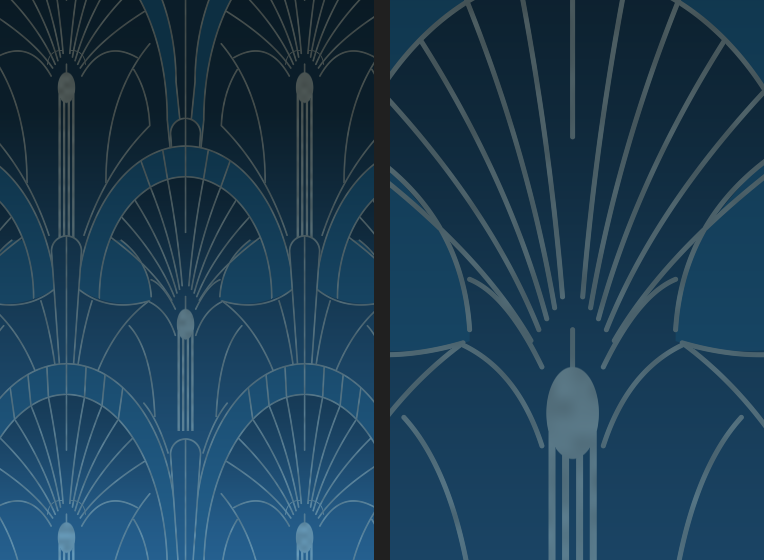
Left: the whole. Right: its middle third, enlarged.
Reproduce this pattern procedurally as a Shadertoy shader.

```glsl
// Art deco fan wallpaper: half-drop rows of arches, ribbed fans, leaves and columns.
// Rows are painted from top to bottom; each arch hides the row behind it. Strokes are
// distances to Bezier curves and ellipses, over a night-to-blue vertical gradient.

const float WIDTH = 512.0;      // design units across the canvas
const float PITCH = 326.0;      // horizontal repeat
const float STROKE = 1.15;      // half the line width
const vec2 OUTER = vec2(150.0, 230.0);

float hash(vec2 p) { return fract(sin(dot(p, vec2(127.1, 311.7))) * 43758.5453); }

float noise(vec2 p) {
    vec2 i = floor(p), f = fract(p);
    f = f * f * (3.0 - 2.0 * f);
    return mix(mix(hash(i), hash(i + vec2(1, 0)), f.x),
               mix(hash(i + vec2(0, 1)), hash(i + vec2(1, 1)), f.x), f.y);
}

float cover(float d, float px) { return 1.0 - smoothstep(-0.6 * px, 0.6 * px, d); }

float segment(vec2 p, vec2 a, vec2 b) {
    vec2 ab = b - a;
    return length(p - a - ab * clamp(dot(p - a, ab) / dot(ab, ab), 0.0, 1.0));
}

float cross2(vec2 a, vec2 b) { return a.x * b.y - a.y * b.x; }

// Near-exact distance to a quadratic Bezier curve
float bezier(vec2 p, vec2 a, vec2 b, vec2 c) {
    a -= p; b -= p; c -= p;
    float u = cross2(a, c), v = 2.0 * cross2(b, a), w = 2.0 * cross2(c, b);
    vec2 g = 2.0 * (v * (c - b) + w * (b - a) + u * (c - a));
    vec2 foot = a - (u * u - v * w) * vec2(g.y, -g.x) / max(dot(g, g), 1e-6);
    float t = clamp((cross2(foot, c - a) + 2.0 * cross2(b - a, foot)) / (2.0 * u + v + w), 0.0, 1.0);
    return length(mix(mix(a, b, t), mix(b, c, t), t));
}

// Signed distance to an elliptic arch whose legs run on downward
float arch(vec2 p, float top, vec2 size) {
    float y = p.y - top - size.y;
    vec2 q = vec2(p.x - 0.1 * max(y, 0.0), min(y, 0.0)) / size;
    float l = length(q);
    return (l - 1.0) * l / max(length(q / size), 1e-5);
}

vec2 archPoint(float angle, float top, vec2 size) {
    return vec2(0.0, top + size.y) + size * vec2(sin(angle), -cos(angle));
}

// Fan ribs, with short dividers across the arch band
float fanRibs(vec2 p, float top, vec2 inner, float spread, int dividers) {
    float d = min(segment(p, vec2(0), vec2(0, 118)), segment(p, vec2(0, 206), vec2(0, 240)));
    for (int i = 1; i <= 5; i++) {
        float n = float(i);
        vec2 tip = archPoint(n * spread, top, inner);
        vec2 base = vec2(1.0 + 3.6 * n, 186.0 + 5.0 * n);
        d = min(d, bezier(p, base, mix(base, tip, vec2(0.3, 0.5)), tip));
        if (i <= dividers) d = min(d, segment(p, tip, archPoint(n * spread, 0.0, OUTER)));
    }
    return d;
}

// Tall leaves and drooping fronds of the odd rows
float tallLeaves(vec2 p) {
    float d = bezier(p, vec2(114, 178), vec2(54, 250), vec2(54, 368));
    d = min(d, bezier(p, vec2(92, 213), vec2(112, 245), vec2(114, 290)));
    d = min(d, bezier(p, vec2(114, 290), vec2(54, 350), vec2(24, 440)));
    d = min(d, bezier(p, vec2(21, 222), vec2(50, 170), vec2(97, 197)));
    return min(d, bezier(p, vec2(6, 187), vec2(24, 187), vec2(26, 206)) + 0.5);
}

// Scalloped skirt and short leaves of the even rows
float skirtLeaves(vec2 p) {
    float d = bezier(p, vec2(145, 197), vec2(105, 228), vec2(50, 212));
    d = min(d, bezier(p, vec2(88, 129), vec2(50, 158), vec2(47, 206)));
    d = min(d, bezier(p, vec2(47, 183), vec2(30, 190), vec2(14, 223)));
    d = min(d, bezier(p, vec2(50, 213), vec2(25, 225), vec2(14, 259)));
    d = min(d, bezier(p, vec2(128, 212), vec2(140, 250), vec2(147, 298)));
    d = min(d, bezier(p, vec2(50, 212), vec2(95, 245), vec2(121, 310)));
    d = min(d, bezier(p, vec2(77, 246), vec2(46, 280), vec2(42, 370)));
    return min(d, bezier(p, vec2(57, 352), vec2(38, 375), vec2(24, 420)));
}

void mainImage(out vec4 fragColor, in vec2 fragCoord) {
    float px = WIDTH / iResolution.x;
    vec2 p = vec2(fragCoord.x, iResolution.y - fragCoord.y) * px;
    float fall = clamp((p.y / (iResolution.y * px) - 0.2) / 0.8, 0.0, 1.0);
    vec3 ground = mix(vec3(0.043, 0.115, 0.160), vec3(0.145, 0.375, 0.560), fall);
    vec3 band = mix(vec3(0.050, 0.185, 0.260), vec3(0.140, 0.380, 0.560), fall);
    vec3 ink = mix(vec3(0.265, 0.300, 0.295), vec3(0.350, 0.530, 0.640), fall);
    ink *= 0.92 + 0.16 * noise(p * 0.12);
    vec3 color = ground;

    for (int row = -1; row <= 2; row++) {
        float k = float(row);
        bool odd = (row & 1) != 0;
        // Rows close up slightly toward the bottom
        float apex = 200.0 + 308.0 * k - 10.0 * k * k;
        vec2 q = vec2(abs(mod(p.x - 254.0 - 0.5 * PITCH * k + 0.5 * PITCH, PITCH) - 0.5 * PITCH), p.y - apex);

        // Domed stem standing on the apex
        float rise = row == 0 ? 38.0 : 175.0;
        float dome = length(vec2(q.x, min(q.y + rise - 22.0, 0.0))) - 22.0 + 0.07 * max(q.y + rise, 0.0);
        color = mix(color, ground, cover(dome, px));
        float stem = min(abs(dome), segment(q, vec2(0, row == 0 ? -210.0 : -rise), vec2(0)));
        color = mix(color, ink, cover(stem - STROKE, px));

        // Arch band and shaded interior
        vec2 inner = odd ? vec2(138, 240) : vec2(118, 165);
        float outerD = arch(q, 0.0, OUTER), innerD = arch(q, 42.0, inner);
        float s = (q.x - 50.0) / 95.0;
        float skirt = odd ? 1.0 : cover(q.y - 212.0 - 24.0 * s + 39.0 * s * s, px);
        float shade = mix(0.82, 1.0, smoothstep(40.0, 230.0, q.y));
        color = mix(color, ground * shade, cover(outerD, px));
        float fill = cover(max(outerD, -innerD), px);
        float edge = 47.0 + 41.0 * pow(clamp((206.0 - q.y) / 77.0, 0.0, 1.0), 2.0);
        if (!odd) fill = max(fill, cover(max(max(innerD, edge - q.x), 129.0 - q.y), px));
        color = mix(color, band, fill * skirt);

        // Line work
        float lines = min(abs(outerD), abs(innerD)) + (1.0 - skirt) * 9.0;
        lines = min(lines, fanRibs(q, 42.0, inner, odd ? 0.18 : 0.21, odd ? 3 : 2));
        lines = min(lines, odd ? tallLeaves(q) : skirtLeaves(q));
        color = mix(color, ink, cover(lines - STROKE, px));

        // Bulb on a fluted column
        float bulbY = odd ? 238.0 : 244.0;
        float flute = max(abs(abs(q.x - 6.3) - 3.1) - 1.6, abs(q.y - 0.5 * (bulbY + (odd ? 443.0 : 390.0))) - (odd ? 102.5 : 73.0));
        float bulb = (length((q - vec2(0, bulbY)) / vec2(12, 21)) - 1.0) * 12.0;
        color = mix(color, ink * 1.08, cover(min(flute, bulb), px));
    }
    fragColor = vec4(color, 1.0);
}
```
